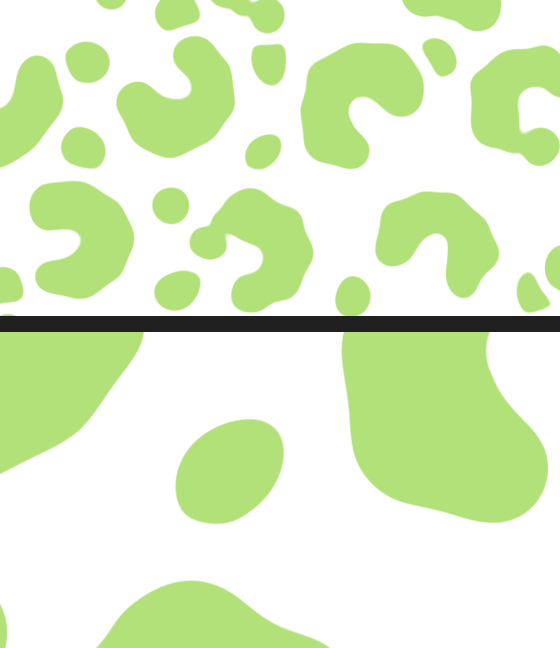
Top, the full canvas; bottom, a detail of the centre.
This pattern is drawn by a Shadertoy shader. Its source:

```glsl
#define SPOT_GREEN  vec3(0.702, 0.882, 0.475)
#define BACKGROUND  vec3(1.0)
#define PITCH       vec2(0.56, 0.44)  // spacing of the staggered lattice
#define JITTER      0.07              // scatter of the rosette centres
#define RING_RADIUS 0.14              // radius of the arc a rosette follows
#define LOBES       7                 // circles melted into one rosette
#define BLEND       0.045             // softness where lobes merge
#define GAP         0.035             // clear space between shapes
#define SPOT_CHANCE 0.62              // share of gaps holding a small spot
#define WARP        0.03              // unevenness of the outlines
#define SEED        5.0

const float TAU = 6.2831853;

// Integer hash: three values in 0..1 for a cell and a salt
vec3 hash3(vec2 cell, float salt) {
    uvec3 v = uvec3(ivec3(vec3(cell, salt + SEED * 64.0)));
    v = v * 1664525u + 1013904223u;
    v.x += v.y * v.z; v.y += v.z * v.x; v.z += v.x * v.y;
    v ^= v >> 16u;
    v.x += v.y * v.z; v.y += v.z * v.x; v.z += v.x * v.y;
    return vec3(v >> 8u) / 16777216.0;
}

// Smooth two-channel value noise in -0.5..0.5
vec2 noise2(vec2 p) {
    vec2 i = floor(p), f = fract(p);
    f = f * f * f * (f * (f * 6.0 - 15.0) + 10.0);
    vec2 low  = mix(hash3(i, 40.0).xy, hash3(i + vec2(1, 0), 40.0).xy, f.x);
    vec2 high = mix(hash3(i + vec2(0, 1), 40.0).xy, hash3(i + 1.0, 40.0).xy, f.x);
    return mix(low, high, f.y) - 0.5;
}

float smoothMin(float a, float b, float k) {
    float h = max(k - abs(a - b), 0.0) / k;
    return min(a, b) - h * h * k * 0.25;
}

float smoothMax(float a, float b, float k) {
    return -smoothMin(-a, -b, k);
}

vec2 direction(float angle) {
    return vec2(cos(angle), sin(angle));
}

// Open ring of merged lobes, often with a thin neck before its last lobe
float rosette(vec2 p, vec2 cell) {
    vec3 form = hash3(cell, 20.0), style = hash3(cell, 21.0);
    float turn = TAU * form.x;
    float size = mix(0.82, 1.0, form.y);
    bool necked = form.z > 0.45;
    float span = (necked ? 4.35 : 3.85) + 0.3 * (style.x - 0.5);
    float side = style.y < 0.5 ? -1.0 : 1.0;

    p = p / size + 0.04 * direction(turn);
    float d = 1.0;
    for (int i = 0; i < LOBES; i++) {
        float t = float(i) / float(LOBES - 1);
        float radius = mix(0.058, 0.082, hash3(cell, float(i)).x)
                     + 0.014 * sin(0.5 * TAU * t);
        if (necked && i == LOBES - 2) radius = 0.028;
        vec2 centre = RING_RADIUS * direction(turn + side * (t - 0.5) * span);
        d = smoothMin(d, length(p - centre) - radius, BLEND);
    }
    return d * size;
}

// Small tilted oval
float oval(vec2 p, vec3 form) {
    vec2 axis = direction(TAU * form.x);
    vec2 radii = mix(vec2(0.055, 0.048), vec2(0.088, 0.07), form.yz);
    vec2 q = vec2(dot(p, axis), dot(p, vec2(-axis.y, axis.x)));
    return (length(q / radii) - 1.0) * min(radii.x, radii.y);
}

// Signed distance to the whole pattern
float pattern(vec2 p) {
    float nearest = 1.0, second = 1.0, ovals = 1.0;
    float baseRow = floor(p.y / PITCH.y);

    for (int j = -1; j <= 1; j++) {
        float row = baseRow + float(j);
        float shift = 0.5 * mod(row, 2.0);
        float baseColumn = floor(p.x / PITCH.x - shift);
        for (int i = -1; i <= 1; i++) {
            vec2 cell = vec2(baseColumn + float(i), row);
            vec2 local = p - (cell + vec2(0.5 + shift, 0.5)) * PITCH;

            // Keep the two closest rosettes
            float d = rosette(local - JITTER * (hash3(cell, 30.0).xy - 0.5), cell);
            second = min(second, max(nearest, d));
            nearest = min(nearest, d);

            // Ovals sit between three neighbouring rosettes
            for (float s = -1.0; s <= 1.0; s += 2.0) {
                vec3 place = hash3(cell, 32.0 + s);
                if (place.z > SPOT_CHANCE) continue;
                vec2 centre = PITCH * vec2(0.5, s / 3.0) + 0.04 * (place.xy - 0.5);
                ovals = min(ovals, oval(local - centre, hash3(cell, 36.0 + s)));
            }
        }
    }
    // Trim shapes that come too close to each other
    float rosettes = smoothMax(nearest, GAP - second, 0.03);
    ovals = smoothMax(ovals, GAP - nearest, 0.03);
    return min(rosettes, ovals);
}

void mainImage(out vec4 fragColor, in vec2 fragCoord) {
    float pixel = 1.0 / iResolution.y;
    vec2 p = fragCoord * pixel;
    p += WARP * noise2(p * 6.0);
    float cover = smoothstep(pixel, -pixel, pattern(p));
    fragColor = vec4(mix(BACKGROUND, SPOT_GREEN, cover), 1.0);
}
```
